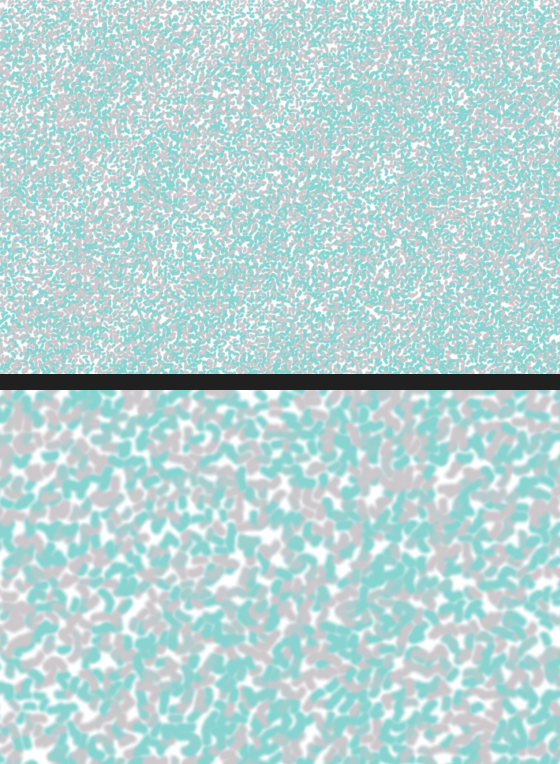
Top: the whole. Bottom: its middle third, enlarged.
Write a Shadertoy shader that draws this texture.

```glsl
// Dense felt of short teal and grey grains on white, thinned along diagonal streaks.

const vec3 PAPER = vec3(0.99, 0.995, 1.0);
const vec3 TEAL  = vec3(0.53, 0.83, 0.815);
const vec3 GREY  = vec3(0.80, 0.785, 0.80);

const float ROWS         = 100.0;  // grain cells per canvas height
const float JITTER       = 0.36;   // grain offset, in cells
const float GRAIN_RADIUS = 0.45;   // half width, in cells
const float MIN_LENGTH   = 0.25;   // half length range, in cells
const float MAX_LENGTH   = 0.45;
const float BEND         = 0.35;   // curvature of the grains
const float EDGE         = 0.29;   // edge softness, in cells
const float GAP_SHARE    = 0.08;   // share of cells left empty
const float TEAL_SHARE   = 0.53;
const float TINT_SPREAD  = 0.22;   // range of tints between teal and grey
const float WEAVE        = 84.0;   // frequency of the faint lattice
const vec2  ACROSS       = vec2(-0.77, 0.64);

// Three random values per cell.
vec3 hash3(vec2 cell) {
    vec3 q = fract(vec3(cell.xyx) * vec3(0.1031, 0.1030, 0.0973));
    q += dot(q, q.yxz + 33.33);
    return fract((q.xxy + q.yzz) * q.zyx);
}

// Layered sines: slow drift around zero.
float drift(vec2 p) {
    return 0.5 * sin(7.0 * p.x + 2.0 * sin(5.0 * p.y))
         + 0.3 * sin(13.0 * p.y - 9.0 * p.x + 1.7)
         + 0.2 * sin(23.0 * p.x + 17.0 * p.y);
}

// How far the grains shrink, from 0 (packed) to about 0.4 (sparse).
float thinning(vec2 p) {
    float across = dot(p, ACROSS);
    float streak = pow(0.5 + 0.5 * cos(22.0 * (across - 0.13) + 0.5 * drift(p)), 4.0);
    streak *= (0.7 + 0.6 * drift(p.yx + 0.4)) * (1.0 - 0.6 * smoothstep(0.7, 1.3, p.x));
    float rim = smoothstep(0.88, 1.0, p.y) * (0.6 + 0.4 * drift(p * 1.5));
    float lattice = sin(WEAVE * p.x) * sin(WEAVE * p.y);
    return clamp(0.16 * streak + 0.18 * rim + 0.05 * lattice, -0.05, 0.4);
}

// Signed distance to a bent capsule lying along x.
float grainDistance(vec2 q, float halfLength, float radius, float bend) {
    q.y += bend * (q.x * q.x - 0.08);
    q.x -= clamp(q.x, -halfLength, halfLength);
    return length(q) - radius;
}

void mainImage(out vec4 fragColor, in vec2 fragCoord) {
    vec2 grid = fragCoord / iResolution.y * ROWS;
    vec2 home = floor(grid);
    float soft = max(EDGE, 0.6 * ROWS / iResolution.y);
    vec3 color = PAPER;

    // Lay the grains of neighbouring cells over each other in a fixed order.
    for (int y = -1; y <= 1; y++) {
        for (int x = -1; x <= 1; x++) {
            vec2 cell = home + vec2(x, y);
            vec3 place = hash3(cell);
            vec3 look = hash3(cell + 137.0);
            if (fract(look.y * 11.7) < GAP_SHARE) continue;
            vec2 center = cell + 0.5;
            vec2 p = center / ROWS;

            // Random heading, slightly leaning along the streaks.
            float angle = 6.2832 * place.z;
            angle += 0.25 * sin(2.0 * (0.88 - angle));
            float c = cos(angle), s = sin(angle);
            vec2 q = grid - center - JITTER * (2.0 * place.xy - 1.0);
            q = vec2(c * q.x + s * q.y, c * q.y - s * q.x);

            float size = 1.0 - thinning(p);
            float halfLength = mix(MIN_LENGTH, MAX_LENGTH, look.x) * size;
            float radius = GRAIN_RADIUS * size * mix(0.85, 1.08, look.y);
            float bend = BEND * (2.0 * fract(look.x * 7.3) - 1.0);
            float d = grainDistance(q, halfLength, radius, bend);

            // Teal gathers towards the lower right.
            float share = TEAL_SHARE + 0.06 * drift(p + 0.7) + 0.07 * (p.x - p.y - 0.25);
            float tint = smoothstep(share - TINT_SPREAD, share + TINT_SPREAD, look.z);
            vec3 ink = mix(TEAL, GREY, tint);
            color = mix(color, ink, 1.0 - smoothstep(-soft, soft, d));
        }
    }
    fragColor = vec4(color, 1.0);
}
```
